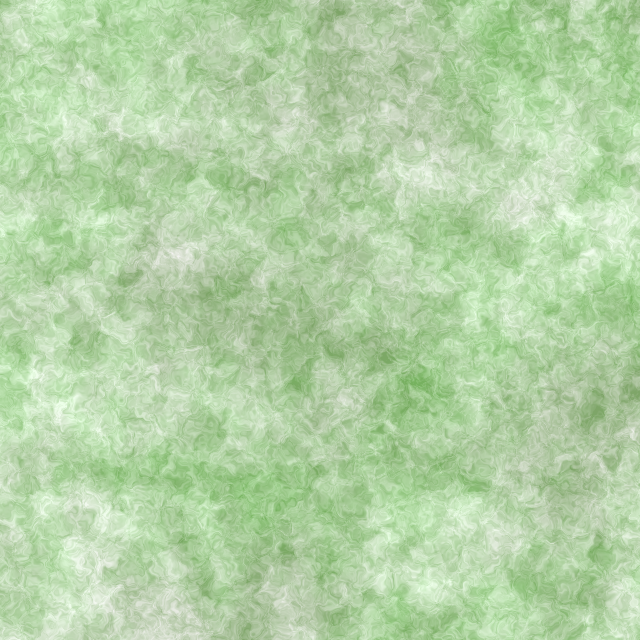
Reproduce this texture procedurally as a Shadertoy shader.

```glsl
float hash(vec2 p) {
    vec3 q = fract(vec3(p.xyx) * 0.1031);
    q += dot(q, q.yzx + 33.33);
    return fract((q.x + q.y) * q.z);
}

// Smooth value noise centred on zero
float noise(vec2 p) {
    vec2 cell = floor(p), f = fract(p);
    f = f * f * f * (f * (f * 6.0 - 15.0) + 10.0);
    float low = mix(hash(cell), hash(cell + vec2(1, 0)), f.x);
    float high = mix(hash(cell + vec2(0, 1)), hash(cell + vec2(1, 1)), f.x);
    return mix(low, high, f.y) - 0.5;
}

// Rotated octaves
float fbm(vec2 p, int octaves, float gain) {
    float sum = 0.0, amplitude = 0.5;
    for (int i = 0; i < octaves; i++) {
        sum += amplitude * noise(p);
        p = mat2(0.8, 0.6, -0.6, 0.8) * p * 1.9 + 17.3;
        amplitude *= gain;
    }
    return sum;
}

// Short ragged fibres along the zero lines of warped noise
float fibres(vec2 p) {
    vec2 warp = vec2(fbm(p * 0.9, 3, 0.8), fbm(p * 0.9 + 41.0, 3, 0.8));
    float ridge = 1.0 - 2.0 * abs(noise(p + 2.0 * warp));
    return pow(ridge, 4.0);
}

void mainImage(out vec4 fragColor, in vec2 fragCoord) {
    vec2 uv = fragCoord / iResolution.y;

    // Soft wide clouds
    float tone = 0.52 + 0.74 * fbm(uv * vec2(2.3, 2.8) + 5.0, 3, 0.8);

    // Ragged mottling down to paper grain, strong at every size
    vec2 ragged = vec2(fbm(uv * 30.0 + 70.0, 3, 0.8), fbm(uv * 30.0 + 110.0, 3, 0.8));
    tone += 0.60 * fbm(uv * 15.0 + 0.5 * ragged + 31.0, 6, 0.94);

    // Pale fibres gathered in patches
    float patches = smoothstep(-0.15, 0.25, fbm(uv * 7.0 + 60.0, 3, 0.7));
    tone += 0.15 * patches * (fibres(uv * 70.0 + 9.0) - 0.38);

    // Soft dark spots
    float spots = smoothstep(0.15, 0.42, noise(uv * 44.0 + 1.5 * ragged + 25.0));
    tone -= 0.12 * (spots - 0.13);

    vec3 deepGreen = vec3(0.50, 0.686, 0.415);
    vec3 paleGreen = vec3(0.922, 0.966, 0.905);
    vec3 color = mix(deepGreen, paleGreen, clamp(tone, -0.05, 1.05));

    // Drift between grey green and fresh green
    float freshness = clamp(6.0 * fbm(uv * 3.4 + 30.0, 6, 0.75), -1.5, 1.8);
    color += freshness * vec3(-0.010, 0.017, -0.012);

    fragColor = vec4(clamp(color, 0.0, 1.0), 1.0);
}
```
